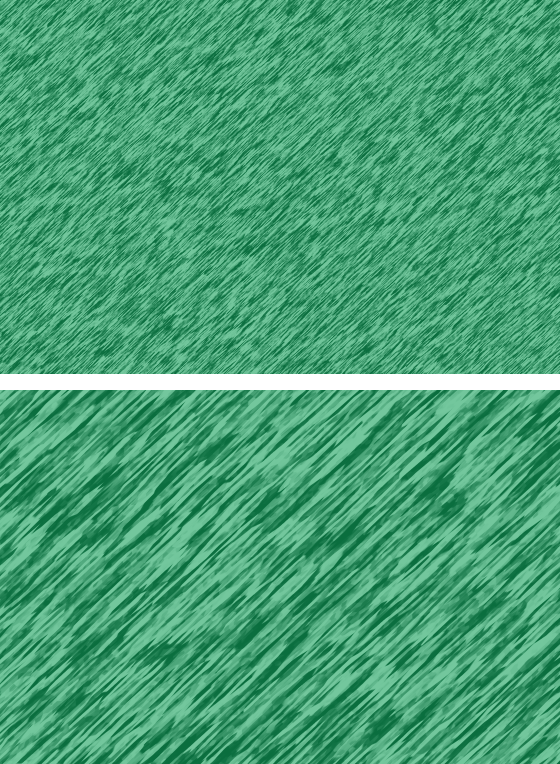
Top: the whole. Bottom: its middle third, enlarged.
A Shadertoy shader for this texture:

```glsl
// Fine diagonal brush grain in light and dark sea green.

vec3 hash3(vec2 cell) {
    vec3 q = vec3(dot(cell, vec2(127.1, 311.7)),
                  dot(cell, vec2(269.5, 183.3)),
                  dot(cell, vec2(419.2, 371.9)));
    return fract(sin(q) * 43758.5453);
}

// Cellular noise around zero: each jittered cell holds one random tone,
// and a higher sharpness gives crisper borders between cells.
float cellTone(vec2 p, float sharpness) {
    vec2 base = floor(p);
    vec2 local = p - base;
    float total = 0.0, weights = 0.0;
    for (int y = -1; y <= 1; y++) {
        for (int x = -1; x <= 1; x++) {
            vec2 offset = vec2(x, y);
            vec3 h = hash3(base + offset);
            vec2 d = offset + h.xy - local;
            float w = exp(-sharpness * dot(d, d));
            total += w * h.z;
            weights += w;
        }
    }
    return total / max(weights, 1e-9) - 0.5;
}

// Rotates so that x runs along the strokes and y across them.
vec2 strokeSpace(vec2 p) {
    float angle = radians(43.0);
    vec2 along = vec2(cos(angle), sin(angle));
    return vec2(dot(p, along), dot(p, vec2(-along.y, along.x)));
}

void mainImage(out vec4 fragColor, in vec2 fragCoord) {
    // Broad, soft patches shift whole groups of strokes.
    vec2 center = strokeSpace(fragCoord / iResolution.y);
    float patches = cellTone(center * vec2(9.0, 22.0) + 61.0, 4.0);

    // Average 3 x 3 samples to smooth the stroke edges.
    float tone = 0.0;
    for (int j = -1; j <= 1; j++) {
        for (int i = -1; i <= 1; i++) {
            vec2 s = strokeSpace((fragCoord + vec2(i, j) / 3.0) / iResolution.y);
            float fine = cellTone(s * vec2(33.0, 420.0), 22.0);
            float coarse = cellTone(s * vec2(24.0, 150.0) + 37.0, 14.0);
            float speckle = cellTone(s * vec2(160.0, 420.0) + 83.0, 18.0);
            float grain = fine + 0.2 * coarse + 0.3 * speckle + 0.1 * patches;
            tone += smoothstep(-0.52, 0.38, grain) / 9.0;
        }
    }

    vec3 darkGreen = vec3(0.04, 0.43, 0.245);
    vec3 lightGreen = vec3(0.45, 0.78, 0.615);
    fragColor = vec4(mix(darkGreen, lightGreen, tone), 1.0);
}
```
